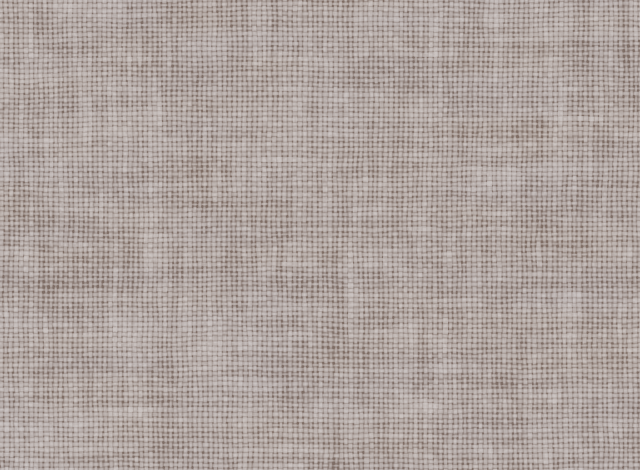
This texture is drawn by a WebGL 1 fragment shader. Its source:

```glsl
precision highp float;
// Plain-woven greige linen with soft slubs, uneven threads and small dark gaps.
uniform vec2 u_resolution;

float hash(vec2 p) {
  return fract(sin(dot(p, vec2(127.1, 311.7))) * 43758.5453);
}

float noise(vec2 p) {
  vec2 i = floor(p), f = fract(p);
  f = f * f * (3.0 - 2.0 * f);
  return mix(mix(hash(i), hash(i + vec2(1.0, 0.0)), f.x),
             mix(hash(i + vec2(0.0, 1.0)), hash(i + 1.0), f.x), f.y);
}

// Thickness of one thread along its length: gentle drift plus rare slubs.
float threadSwell(float id, float along, float seed) {
  float drift = noise(vec2(id + seed, along * 0.12)) - 0.5;
  float slub = smoothstep(0.84, 1.0, noise(vec2(id + seed + 300.0, along * 0.07)));
  return 0.17 * drift + 0.15 * slub;
}

// Brightness of the weave; one unit of p is one thread.
float weave(vec2 p) {
  // Threads stay nearly straight, with small local shifts.
  p += 0.6 * vec2(noise(p * 0.04), noise(p * 0.04 + 40.0));
  p += 0.3 * vec2(noise(p * vec2(0.5, 0.2) + 9.0), noise(p * vec2(0.2, 0.5) + 70.0));
  vec2 cell = floor(p), q = fract(p) - 0.5;

  // Tighter and looser patches, weft bands and warp streaks.
  float patches = noise(p * vec2(0.07, 0.1) + 15.0) - 0.5;
  float bands = noise(p * vec2(0.05, 0.4) + 90.0) - 0.5;
  float streaks = noise(p * vec2(0.4, 0.045) + 160.0) - 0.5;
  float tightness = 0.4 * patches + 0.5 * bands + 0.5 * streaks;

  vec2 swell = vec2(threadSwell(cell.x, p.y, 11.0), threadSwell(cell.y, p.x, 517.0));
  // Warp is thinner than weft is tall, so the gaps stand slightly upright.
  vec2 halfWidth = vec2(0.33, 0.28) + swell + 0.08 * tightness;
  vec2 gap = smoothstep(halfWidth - 0.16, halfWidth + 0.16, abs(q));

  // Warp and weft take turns on top.
  float warpOver = mod(cell.x + cell.y, 2.0);
  float edge = mix(gap.y, gap.x, warpOver);
  float crown = cos(3.14159 * mix(q.x, q.y, warpOver));
  vec2 corner = floor(p + 0.5);
  float hole = gap.x * gap.y * (0.55 + 0.9 * hash(corner + 31.0));

  float tone = 0.69 + 0.25 * crown * (1.0 - edge);
  tone -= 0.2 * edge + 0.57 * hole;
  tone += 0.13 * tightness + 0.5 * (swell.x + swell.y);
  tone += 0.14 * (hash(cell + 7.0) - 0.5);
  return tone + 0.22 * (noise(p * 2.6) - 0.5);
}

void main() {
  float threadsHigh = 94.0;
  // Average four samples per pixel to smooth the fine threads.
  float tone = 0.0;
  for (int y = 0; y < 2; y++) {
    for (int x = 0; x < 2; x++) {
      vec2 offset = 0.5 * vec2(float(x), float(y)) - 0.25;
      tone += 0.25 * weave((gl_FragCoord.xy + offset) / u_resolution.y * threadsHigh);
    }
  }
  vec3 shadow = vec3(0.52, 0.455, 0.425);
  vec3 flax = vec3(0.77, 0.74, 0.73);
  vec3 color = mix(shadow, flax, clamp(tone, -0.1, 1.1));

  // Faint warm tint drifting through the yarn.
  vec2 uv = gl_FragCoord.xy / u_resolution.y;
  color += vec3(0.006, 0.002, -0.008) * (noise(uv * vec2(7.0, 22.0)) - 0.5);
  gl_FragColor = vec4(color, 1.0);
}
```
